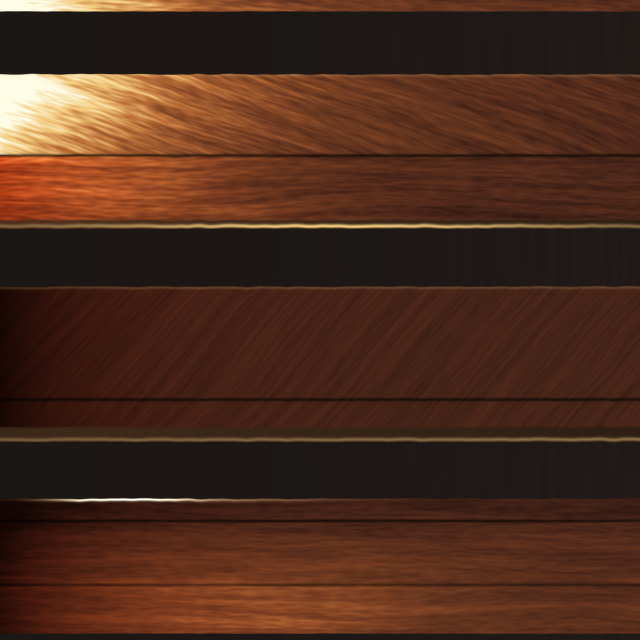
Reproduce this texture procedurally as a Shadertoy shader.

```glsl
// Three polished wooden slats and the sliver of a fourth, parted by dark gaps.
// Each row sets a light level with glows and stretched gradient-noise grain;
// a colour ramp turns that level into wood, then seams and gold lips are added.

const float PITCH = 0.3315;       // distance between slat tops
const float FIRST_TOP = 0.116;    // top of the first full slat, from canvas top
const float SEAM_WIDTH = 0.0026;
const float GOLD_WIDTH = 0.0075;
const float GRAIN_STRENGTH = 0.75;
// One value per row: sliver, first, second, third slat
const vec4 SLAT_HEIGHT = vec4(0.2335, 0.241, 0.243, 0.211);
const vec4 SEAM_POS = vec4(0.1, 0.127, 0.177, 0.035);
const vec4 LIP_HEIGHT = vec4(0.0, 0.013, 0.023, 0.0);
const float LAST_SEAM = 0.135;    // extra seam of the third slat

const vec3 SHADOW = vec3(0.07, 0.03, 0.02);
const vec3 WALNUT = vec3(0.29, 0.15, 0.10);
const vec3 CHESTNUT = vec3(0.49, 0.26, 0.14);
const vec3 AMBER = vec3(0.74, 0.44, 0.22);
const vec3 GOLD = vec3(0.95, 0.79, 0.49);
const vec3 GLARE = vec3(1.0, 0.99, 0.90);
const vec3 GAP = vec3(0.112, 0.093, 0.082);
const vec3 OLIVE = vec3(0.23, 0.16, 0.10);
const vec3 RED_TINT = vec3(1.12, 0.70, 0.50);

vec2 hashGradient(vec2 p) {
    p = fract(p * vec2(0.1031, 0.1130));
    p += dot(p, p.yx + 33.33);
    float a = 6.2832 * fract((p.x + p.y) * p.x * 17.31);
    return vec2(cos(a), sin(a));
}

float noise(vec2 p) {
    vec2 i = floor(p), f = fract(p);
    vec2 u = f * f * f * (f * (f * 6.0 - 15.0) + 10.0);
    vec2 e = vec2(1.0, 0.0);
    float a = dot(hashGradient(i), f);
    float b = dot(hashGradient(i + e), f - e);
    float c = dot(hashGradient(i + e.yx), f - e.yx);
    float d = dot(hashGradient(i + 1.0), f - 1.0);
    return 1.4 * mix(mix(a, b, u.x), mix(c, d, u.x), u.y);
}

float bell(float x, float width) { return exp(-x * x / (width * width)); }

// Soft-edged band covering lo..hi
float band(float x, float lo, float hi, float aa) {
    return smoothstep(lo - aa, lo + aa, x) - smoothstep(hi - aa, hi + aa, x);
}

// Light level 0..5 to wood colour
vec3 woodRamp(float level) {
    vec3 c = mix(SHADOW, WALNUT, clamp(level, 0.0, 1.0));
    c = mix(c, CHESTNUT, clamp(level - 1.0, 0.0, 1.0));
    c = mix(c, AMBER, clamp(level - 2.0, 0.0, 1.0));
    c = mix(c, GOLD, clamp(level - 3.0, 0.0, 1.0));
    return mix(c, GLARE, clamp(level - 4.0, 0.0, 1.0));
}

// Long streaks, fine fibres and short flecks
float woodGrain(vec2 p, float row, float slope) {
    p += vec2(row * 7.3 + 11.0, row * 3.7 + 5.0);
    p.y += slope * p.x + 0.012 * noise(p * vec2(3.0, 8.0));
    return 0.55 * noise(p * vec2(2.5, 55.0)) + 0.50 * noise(p * vec2(9.0, 140.0))
         + 0.45 * noise(p * vec2(38.0, 230.0));
}

void mainImage(out vec4 fragColor, in vec2 fragCoord) {
    vec2 uv = fragCoord / iResolution.xy;
    float x = uv.x, t = 1.0 - uv.y;
    float aa = 0.8 / iResolution.y;

    // Row and position below its slat top
    float row = floor((t - FIRST_TOP) / PITCH + 0.12);
    float v = t - FIRST_TOP - row * PITCH;
    int id = clamp(int(row) + 1, 0, 3);
    float height = SLAT_HEIGHT[id], seam = SEAM_POS[id], lip = LIP_HEIGHT[id];
    float wobble = 0.0012 * noise(vec2(x * 45.0, row * 5.0 + 0.5));

    // Light falling on each row
    float level, red = exp(-x / 0.2), slope = 0.0, contrast = 1.0;
    if (id < 2) {
        float lower = id == 1 ? smoothstep(seam - aa, seam + aa, v) : 0.0;
        float upperGlow = 4.9 * exp(-(x + 1.2 * max(t - 0.15, 0.0)) / 0.29);
        float lowerGlow = 1.5 * bell(x - 0.13, 0.32) * (1.25 - 3.5 * max(v - seam, 0.0));
        level = 1.0 + mix(upperGlow, lowerGlow, lower);
        red *= lower;
        slope = 0.09 * (1.0 - lower) * (1.0 - 0.4 * x);
    } else if (id == 2) {
        level = 0.92 - 0.85 * exp(-x / 0.12);
        slope = 0.06 * (x - 0.6);
        contrast = 0.45;
    } else {
        level = 1.15 - 1.1 * exp(-x / 0.13) - 0.35 * (1.0 - smoothstep(0.02, 0.06, v));
        level += 1.15 * bell(x - 0.38, 0.34) * bell(t - 0.955, 0.085);
        contrast = 0.8;
    }
    float grain = woodGrain(vec2(x, t), row, slope);
    level += GRAIN_STRENGTH * contrast * grain * (0.35 + 0.38 * min(level, 3.0));
    vec3 wood = woodRamp(level) * mix(vec3(1.0), RED_TINT, red);

    // Board seams
    float line = bell(v - seam - 0.3 * wobble, SEAM_WIDTH);
    if (id == 3) line = max(line, 0.7 * bell(v - LAST_SEAM, SEAM_WIDTH));
    wood = mix(wood, wood * vec3(0.30, 0.32, 0.30), 0.85 * line);

    // Shaded lip with a gold lower edge
    float olive = band(v, height - lip + wobble, height, aa + 0.001) * step(0.001, lip);
    wood = mix(wood, OLIVE * (1.1 - 0.4 * x), olive * 0.85);
    float shine = id == 1 ? 0.25 + 0.75 * bell(x - 0.52, 0.36) : 0.30 + 0.12 * x;
    float gold = bell(v - height + 0.5 * GOLD_WIDTH - wobble, 0.42 * GOLD_WIDTH);
    wood = mix(wood, mix(OLIVE, GOLD, shine), gold * step(0.001, lip));

    // Lit top edge, with a hot spot on the third slat
    float hot = id == 3 ? bell(x - 0.19, 0.10) + 0.28 * bell(x - 0.32, 0.2) : 0.12;
    wood = mix(wood, mix(GOLD, GLARE, hot), min(hot * 1.3, 1.0) * bell(v - 0.002 - wobble, 0.0026));

    // Gap with faint upright brushing
    float brushing = noise(vec2(x * 90.0, t * 4.0)) * smoothstep(0.3, 1.0, x);
    vec3 gap = GAP * (0.96 + 0.16 * x * x + 0.10 * brushing);
    float slat = band(v, wobble, height + 0.5 * wobble, aa);
    fragColor = vec4(clamp(mix(gap, wood, slat), 0.0, 1.0), 1.0);
}
```
